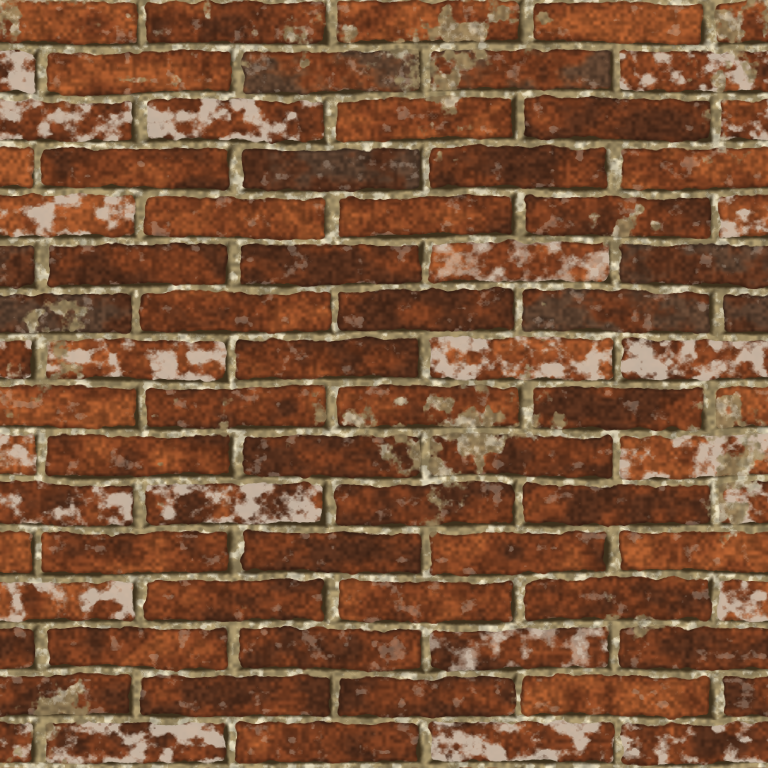
Write a WebGL 1 fragment shader that draws this texture.

```glsl
precision highp float;

uniform vec2 u_resolution;

const vec2 BRICKS = vec2(4.0, 16.0);    // bricks across, courses down
const float COURSE_PERIOD = 8.0;        // wear recurs after this many courses
const float FIRST_JOINT = 0.72;         // offset of the top course, in bricks
const float BED_HALF = 0.088;           // half joint sizes, in course heights
const float HEAD_HALF_MIN = 0.085;
const float HEAD_HALF_MAX = 0.165;
const float JOINT_JITTER = 0.055;       // in bricks
const float CORNER = 0.09;
const float ROUGHNESS = 0.17;
const float SOFTNESS = 0.035;
const float WORN_SHARE = 0.24;
const float SOOTY_SHARE = 0.14;

const vec3 BRICK_DARK = vec3(0.32, 0.18, 0.11);
const vec3 BRICK_RED = vec3(0.46, 0.235, 0.125);
const vec3 BRICK_ORANGE = vec3(0.61, 0.33, 0.17);
const vec3 SOOT = vec3(0.30, 0.24, 0.19);
const vec3 LIME = vec3(0.82, 0.76, 0.69);
const vec3 MORTAR_SHADOW = vec3(0.24, 0.19, 0.11);
const vec3 MORTAR = vec3(0.60, 0.53, 0.38);
const vec3 MORTAR_LIGHT = vec3(0.81, 0.77, 0.66);

float hash(vec2 p) {
  vec3 q = fract((p.xyx + 7.3) * 0.1031);
  q += dot(q, q.yzx + 33.33);
  return fract((q.x + q.y) * q.z);
}

// Value noise that wraps after the given number of cells
float noise(vec2 p, vec2 period) {
  vec2 i = floor(p), f = fract(p);
  f = f * f * (3.0 - 2.0 * f);
  vec2 a = mod(i, period), b = mod(i + 1.0, period);
  return mix(mix(hash(a), hash(vec2(b.x, a.y)), f.x),
             mix(hash(vec2(a.x, b.y)), hash(b), f.x), f.y);
}

float fbm(vec2 uv, vec2 freq) {
  float sum = 0.0, amp = 0.5;
  for (int i = 0; i < 4; i++) {
    sum += amp * noise(uv * freq, freq);
    freq *= 2.0;
    amp *= 0.5;
  }
  return sum / 0.9375;
}

vec3 brickColor(vec2 uv, vec2 id, float depth) {
  float tone = hash(id + 31.0);
  float mottle = fbm(uv, vec2(24.0, 32.0));
  float grain = noise(uv * 200.0, vec2(200.0));
  float t = 0.5 + 0.6 * (tone - 0.5) + 1.5 * (mottle - 0.5);
  vec3 color = mix(BRICK_DARK, BRICK_RED, smoothstep(0.0, 0.5, t));
  color = mix(color, BRICK_ORANGE, smoothstep(0.45, 1.0, t));

  float sooty = step(1.0 - SOOTY_SHARE, hash(id + 57.0));
  color = mix(color, SOOT, sooty * smoothstep(0.35, 0.65, mottle) * 0.8);
  color *= 0.78 + 0.44 * grain;
  color *= mix(0.75, 1.0, smoothstep(0.0, CORNER, depth));

  // Powdery lime on worn bricks, faint flecks on the rest
  vec2 wearId = vec2(id.x, mod(id.y, COURSE_PERIOD));
  float worn = smoothstep(WORN_SHARE + 0.04, WORN_SHARE - 0.04, hash(wearId + 83.0));
  float speckle = fbm(uv + 0.37, vec2(56.0, 64.0));
  float cloud = noise(uv * 32.0, vec2(32.0));
  float lime = smoothstep(0.42, 0.66, speckle + 0.22 * (cloud - 0.5)) * worn;
  lime += 0.35 * smoothstep(0.64, 0.78, speckle);
  return mix(color, LIME, min(lime, 1.0) * 0.88);
}

vec3 mortarColor(vec2 uv, float light) {
  float grit = fbm(uv + 0.61, vec2(80.0));
  vec3 color = mix(MORTAR, MORTAR_LIGHT, smoothstep(0.48, 0.72, grit));
  color *= 0.8 + 0.4 * noise(uv * 180.0, vec2(180.0));
  return mix(MORTAR_SHADOW, color, light);
}

void main() {
  vec2 uv = gl_FragCoord.xy / u_resolution;
  float pixel = BRICKS.y / u_resolution.y;

  // Running bond, with courses counted from the top
  float y = (1.0 - uv.y) * BRICKS.y + 0.14 * (noise(uv * 8.0, vec2(8.0)) - 0.5);
  float row = mod(floor(y), BRICKS.y);
  float x = uv.x * BRICKS.x - FIRST_JOINT + 0.5 * mod(row, 2.0);

  // Nearest head joint, shifted and sized at random
  float joint = floor(x + 0.5);
  vec2 jointId = vec2(mod(joint, BRICKS.x), mod(row, COURSE_PERIOD));
  float shift = JOINT_JITTER * (hash(jointId + 11.0) - 0.5);
  float headHalf = mix(HEAD_HALF_MIN, HEAD_HALF_MAX, hash(jointId + 19.0));
  vec2 across = vec2((x - joint - shift) * BRICKS.y / BRICKS.x, y - floor(y + 0.5));
  vec2 id = vec2(mod(joint - step(across.x, 0.0), BRICKS.x), row);

  // Depth into the brick from its ragged, rounded edge
  vec2 halfJoint = vec2(headHalf, BED_HALF);
  vec2 inset = abs(across) - halfJoint;
  float ragged = fbm(uv, vec2(48.0)) - 0.5;
  float depth = CORNER - length(max(CORNER - inset, 0.0)) + ROUGHNESS * ragged;
  float brick = smoothstep(-0.5, 0.5, depth / max(pixel, SOFTNESS));

  // Joints are shaded along their upper and left sides
  vec2 lit = smoothstep(vec2(-1.1), vec2(-0.05), across / halfJoint + 1.2 * ragged);
  float light = mix(lit.x, lit.y, smoothstep(-0.08, 0.08, inset.x - inset.y));

  // Mortar smeared over a few brick faces
  float blob = noise(uv * 8.0 + 0.4, vec2(8.0, 4.0));
  float smear = 0.85 * smoothstep(0.86, 0.96, blob + 0.7 * ragged);

  vec3 face = mix(brickColor(uv, id, depth), mortarColor(uv, 0.9), smear);
  gl_FragColor = vec4(mix(mortarColor(uv, light), face, brick), 1.0);
}
```
